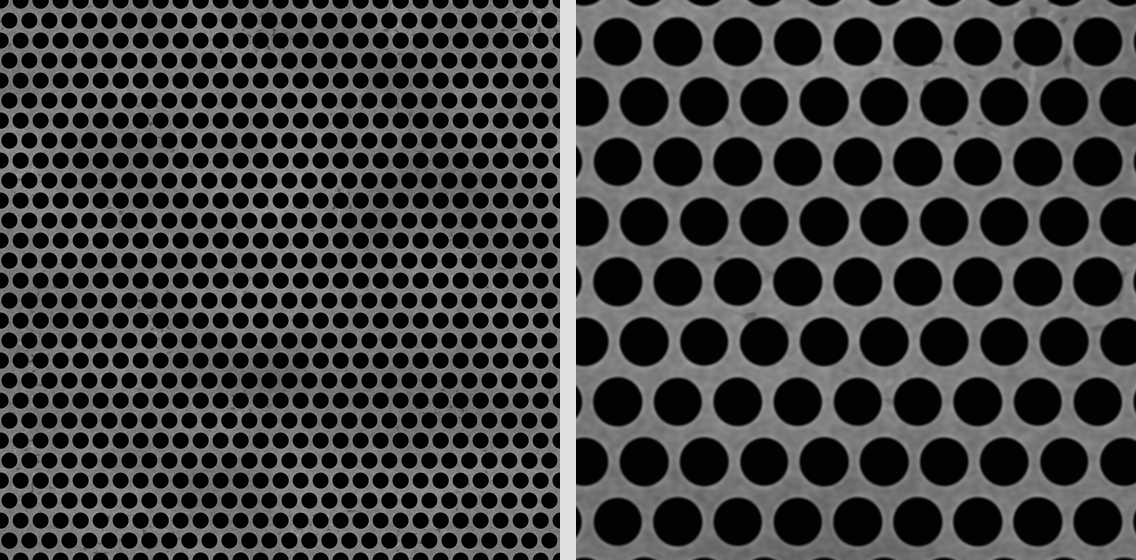
Left: the whole. Right: its middle third, enlarged.
A WebGL 2 fragment shader for this texture:

```glsl
#version 300 es
precision highp float;

#define CELLS 28.0          // holes across and rows down (even, so it wraps)
#define HOLE_RADIUS 0.402   // in cells
#define RADIUS_JITTER 0.006
#define EDGE_SOFTNESS 0.032 // in cells
#define ROW_SHIFT 0.44      // sideways offset of odd rows, in cells
#define GRID_OFFSET vec2(0.03, -0.03)
#define METAL_GREY 0.477
#define HOLE_GREY 0.006
#define CLOUD_AMOUNT 0.075
#define GRAIN_AMOUNT 0.055
#define SCUFF_AMOUNT 0.16
#define RIM_AMOUNT 0.045

uniform vec2 u_resolution;
out vec4 fragColor;

const float TAU = 6.2831853;

// Integer hash of a lattice point, 0 to 1
float hash(vec2 p, float seed) {
  uvec3 v = uvec3(ivec3(vec3(p, seed)));
  uint h = v.x * 1597334673u ^ v.y * 3812015801u ^ v.z * 2798796415u;
  h = (h ^ (h >> 15)) * 2246822519u;
  h = (h ^ (h >> 13)) * 3266489917u;
  return float((h ^ (h >> 16)) >> 8) / 16777216.0;
}

float cornerSlope(vec2 corner, vec2 offset, vec2 period, float seed) {
  float angle = TAU * hash(mod(corner, period), seed);
  return dot(vec2(cos(angle), sin(angle)), offset);
}

// Gradient noise over the unit square that wraps at its edges
float wrapNoise(vec2 uv, vec2 period, float seed) {
  vec2 p = uv * period;
  vec2 cell = floor(p);
  vec2 f = p - cell;
  vec2 w = f * f * f * (f * (f * 6.0 - 15.0) + 10.0);
  vec2 e = vec2(1.0, 0.0);
  float bottom = mix(cornerSlope(cell, f, period, seed),
                     cornerSlope(cell + e.xy, f - e.xy, period, seed), w.x);
  float top = mix(cornerSlope(cell + e.yx, f - e.yx, period, seed),
                  cornerSlope(cell + e.xx, f - e.xx, period, seed), w.x);
  return mix(bottom, top, w.y);
}

float wrapFbm(vec2 uv, float period, float seed) {
  float sum = 0.0;
  float gain = 1.0;
  for (int i = 0; i < 4; i++) {
    sum += gain * wrapNoise(uv, vec2(period), seed + float(i));
    period *= 2.0;
    gain *= 0.5;
  }
  return sum;
}

// Soft round glow that continues across the edges
float wrapGlow(vec2 uv, vec2 center, float tightness) {
  vec2 c = cos(TAU * (uv - center));
  return exp(tightness * (c.x + c.y - 2.0));
}

// Signed distance to the nearest hole, in cells
float holeDistance(vec2 uv) {
  vec2 p = uv * CELLS - GRID_OFFSET;
  float row = floor(p.y + 0.5);
  p.x -= ROW_SHIFT * mod(row, 2.0);
  vec2 id = vec2(floor(p.x + 0.5), row);
  float jitter = RADIUS_JITTER * (2.0 * hash(mod(id, CELLS), 3.0) - 1.0);
  return length(p - id) - HOLE_RADIUS - jitter;
}

// Worn sheet: broad clouds, fine grain, sparse scuffs
float metalShade(vec2 uv) {
  float shade = METAL_GREY + CLOUD_AMOUNT * wrapFbm(uv, 5.0, 11.0);
  shade += 0.04 * wrapGlow(uv, vec2(0.35, 0.68), 3.0);
  shade -= 0.07 * wrapGlow(uv, vec2(0.48, 0.31), 9.0);
  shade -= 0.04 * wrapGlow(uv, vec2(0.80, 0.67), 4.0);

  shade += GRAIN_AMOUNT * wrapNoise(uv, vec2(190.0, 230.0), 23.0);
  shade += GRAIN_AMOUNT * wrapNoise(uv, vec2(80.0, 110.0), 29.0);

  float patches = smoothstep(0.05, 0.4, wrapNoise(uv, vec2(9.0), 31.0));
  float flecks = wrapNoise(uv, vec2(95.0, 120.0), 37.0);
  float darkScuff = smoothstep(0.25, 0.5, flecks);
  float lightScuff = smoothstep(0.3, 0.55, -flecks);
  return shade + SCUFF_AMOUNT * patches * (0.6 * lightScuff - darkScuff);
}

void main() {
  vec2 uv = gl_FragCoord.xy / u_resolution;
  float dist = holeDistance(uv);

  // Lit rim around each punched hole
  float rim = smoothstep(0.0, 0.04, dist) * (1.0 - smoothstep(0.04, 0.1, dist));
  float metal = metalShade(uv) + RIM_AMOUNT * rim;

  float pixel = CELLS / min(u_resolution.x, u_resolution.y);
  float soft = max(EDGE_SOFTNESS, 0.7 * pixel);
  float grey = mix(HOLE_GREY, metal, smoothstep(-soft, soft, dist));
  fragColor = vec4(vec3(grey), 1.0);
}
```
